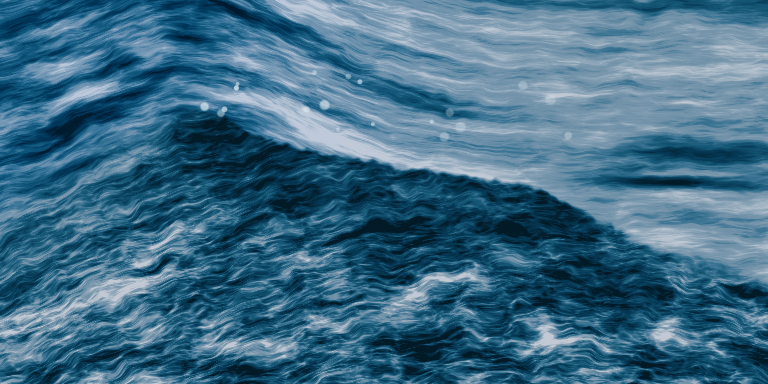
This texture is drawn by a Shadertoy shader. Its source:

```glsl
// Dark teal ocean swell with a breaking crest, pale rippled water behind and soft sparkles.
#define STREAK_FAR vec2(3.2, 16.0)
#define STREAK_NEAR vec2(4.4, 13.0)
#define FAR_CONTRAST 0.9
#define NEAR_CONTRAST 0.8
#define FILAMENT_GAIN 0.8
#define ROUGHNESS 0.68
#define WARP 0.045
#define RIPPLE_GAIN 0.2
#define SPARKLES 20
#define SPARKLE_SIZE 0.013

vec2 hash2(vec2 p) {
    vec3 q = fract(p.xyx * vec3(0.1031, 0.1030, 0.0973));
    q += dot(q, q.yzx + 33.33);
    return fract((q.xx + q.yz) * q.zy);
}
float corner(vec2 cell, vec2 offset) { return dot(hash2(cell) * 2.0 - 1.0, offset); }

// Gradient noise, roughly -0.7 to 0.7
float noise(vec2 p) {
    vec2 i = floor(p), f = p - i, e = vec2(1, 0);
    vec2 u = f * f * f * (f * (f * 6.0 - 15.0) + 10.0);
    float low = mix(corner(i, f), corner(i + e, f - e), u.x);
    float high = mix(corner(i + e.yx, f - e.yx), corner(i + 1.0, f - 1.0), u.x);
    return 1.3 * mix(low, high, u.y);
}
float fbm(vec2 p, int octaves) {
    float sum = 0.0, gain = 0.6;
    for (int i = 0; i < octaves; i++) {
        sum += gain * noise(p);
        p = mat2(1.9, 0.25, -0.3, 2.0) * p + 17.3;
        gain *= ROUGHNESS;
    }
    return sum;
}
// Thin bright lines where the noise crosses zero
float filaments(vec2 p) {
    float sum = 0.0, gain = 0.42;
    for (int i = 0; i < 4; i++) {
        float ridge = 1.0 - min(1.0, 2.8 * abs(noise(p)));
        sum += gain * ridge * ridge;
        p = mat2(1.8, 0.3, -0.4, 1.9) * p + 9.7;
        gain *= 0.75;
    }
    return sum;
}

float bump(float x, float centre, float width) { return exp(-pow(abs(x - centre) / width, 2.0)); }

// Soft patch stretched along a sloping line
float blob(vec2 p, float x, float y, float w, float h, float slope) {
    vec2 q = p - vec2(x, y);
    q = vec2(q.x, q.y - slope * q.x) / vec2(w, h);
    return exp(-dot(q, q));
}
float crestHeight(float x) {
    float right = 0.727 - 0.32 * (x - 0.51) + 0.06 * bump(x, 1.38, 0.25) - 0.035 * bump(x, 0.74, 0.15);
    return min(right, 0.727 - 0.55 * (0.51 - x));
}

float farTone(vec2 p, vec2 w, float above) {
    float flow = mix(p.y, w.y, 0.45) - 0.17 * bump(p.x, 0.5, 0.36);
    vec2 q = vec2(w.x, flow) * STREAK_FAR;
    float open = smoothstep(0.7, 1.5, p.x);
    float t = mix(0.43, 0.7, smoothstep(0.25, 0.95, p.x));
    t += FAR_CONTRAST * fbm(q * mix(vec2(1), vec2(0.7, 1.1), open) + 3.0, 5) * mix(1.0, 0.62, open);
    t += mix(0.35, 0.2, open) * (filaments(q * 1.5 + 8.0) - 0.3);
    t += 0.16 * exp(-abs(above) / 0.07) * smoothstep(0.6, 0.85, p.x);
    // Dark troughs, then pale foam
    t -= 0.4 * blob(w, 0.64, 0.96, 0.26, 0.045, -0.22) + 0.24 * blob(w, 0.14, 0.93, 0.22, 0.07, 0.4);
    t -= 0.3 * blob(w, 0.38, 0.825, 0.13, 0.025, -0.1) + 0.3 * blob(w, 0.2, 0.675, 0.17, 0.03, 0.5);
    t -= 0.38 * blob(w, 1.12, 0.735, 0.16, 0.025, -0.2) + 0.36 * blob(w, 1.8, 0.61, 0.32, 0.045, -0.08);
    t -= 0.6 * blob(p, 1.7, 0.527, 0.22, 0.018, -0.03) + 0.4 * blob(w, 1.7, 0.985, 0.4, 0.025, 0.0);
    t += 0.25 * blob(w, 0.42, 0.88, 0.22, 0.035, -0.1) + 0.32 * blob(w, 0.15, 0.72, 0.19, 0.03, 0.55);
    t += 0.15 * blob(w, 1.3, 0.9, 0.4, 0.07, -0.1) + 0.12 * blob(w, 1.75, 0.78, 0.3, 0.05, 0.0);
    return t;
}

float nearTone(vec2 p, vec2 w, float above) {
    float flow = p.y - 0.45 * p.x + 0.16 * p.x * p.x;
    vec2 q = vec2(w.x, flow + 0.8 * (w.y - p.y)) * STREAK_NEAR;
    float face = max(smoothstep(0.06, 0.36, -above), 0.8 * smoothstep(1.5, 1.8, p.x));
    float t = mix(0.45, mix(0.13, 0.35, face), smoothstep(0.25, 0.6, p.x));
    float strength = mix(0.7, 1.0, face);
    t += strength * NEAR_CONTRAST * fbm(q, 5);
    t += strength * FILAMENT_GAIN * (filaments(q * vec2(1.3, 1.8) + 5.0) - 0.32);
    t += strength * RIPPLE_GAIN * noise(q * vec2(9.0, 8.0));
    // Dark troughs, then pale foam
    t -= 0.2 * blob(w, 0.56, 0.61, 0.16, 0.1, -0.4) + 0.24 * blob(w, 1.37, 0.375, 0.11, 0.05, -0.3);
    t -= 0.2 * blob(w, 1.72, 0.245, 0.26, 0.04, -0.1) + 0.18 * blob(w, 1.12, 0.1, 0.2, 0.06, 0.2);
    t += 0.34 * blob(w, 1.2, 0.275, 0.25, 0.025, 0.28) + 0.42 * blob(p, 0.65, 0.096, 0.14, 0.018, 0.0);
    t += 0.4 * blob(w, 1.42, 0.15, 0.05, 0.03, -0.6) + 0.22 * blob(w, 0.23, 0.22, 0.28, 0.035, 0.3);
    t += 0.25 * blob(w, 0.48, 0.41, 0.13, 0.04, 0.5) + 0.25 * blob(w, 1.9, 0.13, 0.22, 0.035, -0.05);
    return t;
}

vec3 waterColour(float t) {
    vec3 c = mix(vec3(0.005, 0.1, 0.15), vec3(0.02, 0.22, 0.33), smoothstep(-0.05, 0.22, t));
    c = mix(c, vec3(0.08, 0.34, 0.46), smoothstep(0.2, 0.42, t));
    c = mix(c, vec3(0.24, 0.46, 0.58), smoothstep(0.4, 0.58, t));
    c = mix(c, vec3(0.44, 0.57, 0.66), smoothstep(0.56, 0.72, t));
    return mix(c, vec3(0.76, 0.79, 0.83), smoothstep(0.7, 1.12, t));
}

void mainImage(out vec4 fragColor, in vec2 fragCoord) {
    vec2 p = fragCoord / iResolution.xy * vec2(2, 1);
    vec2 w = p + WARP * vec2(fbm(p * 6.0, 3), fbm(p * 6.0 + 40.0, 3));
    // Join the near face to the far water along the crest
    float above = p.y - crestHeight(p.x) + 0.025 * fbm(p * vec2(13, 9), 3);
    float soft = mix(0.09, 0.009, smoothstep(0.35, 0.53, p.x)) + 0.035 * smoothstep(1.5, 1.9, p.x);
    float far = smoothstep(-soft, soft, above);
    vec3 colour = waterColour(mix(nearTone(p, w, above), farTone(p, w, above), far));
    colour += far * vec3(-0.02, 0.0, 0.03) * (1.0 - smoothstep(0.4, 1.6, p.x));
    // Out-of-focus droplets thrown from the peak
    for (int i = 0; i < SPARKLES; i++) {
        vec2 h = hash2(vec2(i, 7)), k = hash2(vec2(i, 31));
        vec2 centre = vec2(0.53 + h.x * h.x, 0.79 - 0.1 * h.x + 0.17 * (h.y - 0.5));
        float radius = SPARKLE_SIZE * (0.45 + 0.8 * k.x * k.x);
        float disc = 1.0 - smoothstep(radius * 0.6, radius * 1.1, length(p - centre));
        colour = mix(colour, vec3(0.9, 0.94, 0.96), disc * (0.5 + 0.5 * k.y) * (1.0 - 0.5 * h.x));
    }
    fragColor = vec4(clamp(colour, 0.0, 1.0), 1.0);
}
```
